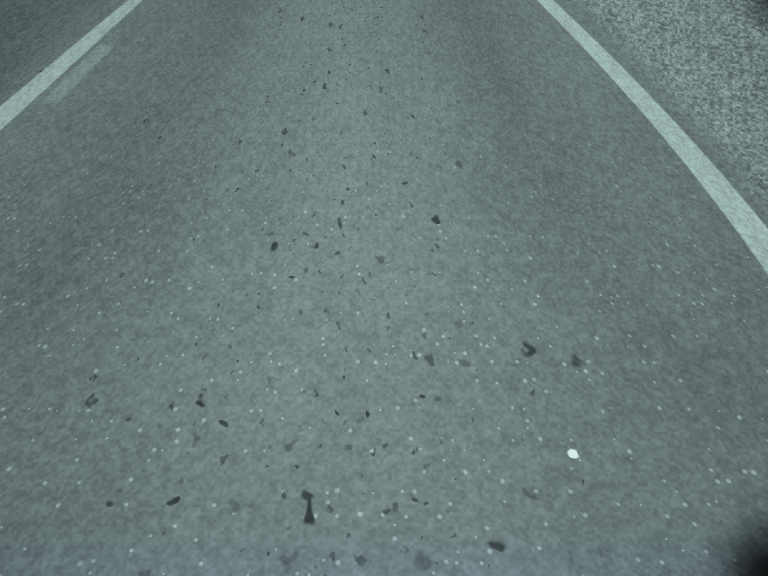
This texture is drawn by a WebGL 1 fragment shader. Its source:

```glsl
precision highp float;
// Worn asphalt lane in perspective with painted edge lines, oil spots and a gravel shoulder.

uniform vec2 u_resolution;

#define VANISH vec2(0.615, 1.33)
#define ASPHALT 0.505
#define GRAIN 0.15
#define SPOT_CELLS 13.0
#define SPOT_DARKNESS 0.50
#define PEBBLE_CELLS 62.0
#define TINT vec3(0.865, 1.0, 0.99)
#define PAINT vec3(0.65, 0.76, 0.75)

float hash(vec2 p) {
  return fract(sin(dot(p, vec2(127.1, 311.7))) * 43758.5453);
}

float noise(vec2 p) {
  vec2 i = floor(p), f = fract(p);
  f = f * f * (3.0 - 2.0 * f);
  return mix(mix(hash(i), hash(i + vec2(1.0, 0.0)), f.x),
             mix(hash(i + vec2(0.0, 1.0)), hash(i + vec2(1.0, 1.0)), f.x), f.y);
}

float fbm(vec2 p) {
  float sum = 0.0, amp = 0.5;
  for (int i = 0; i < 4; i++) {
    sum += amp * noise(p);
    p = p * 2.03 + 17.3;
    amp *= 0.5;
  }
  return sum;
}

// Soft band of given half width around zero.
float band(float d, float halfWidth, float soft) {
  return 1.0 - smoothstep(halfWidth - soft, halfWidth + soft, abs(d));
}

float bell(float x, float width) {
  return exp(-x * x / (width * width));
}

// Irregular drops scattered in jittered cells, densest along the lane centre.
float oilSpots(vec2 ground, float cells, float seed) {
  vec2 q = ground * cells;
  vec2 warped = q + 0.22 * (vec2(noise(q * 6.0 + seed), noise(q * 6.0 + seed + 40.0)) - 0.5);
  float cover = 0.0;
  for (int j = -1; j <= 1; j++) {
    for (int i = -1; i <= 1; i++) {
      vec2 cell = floor(q) + vec2(float(i), float(j));
      vec2 id = cell + seed;
      vec2 centre = cell + 0.15 + 0.7 * vec2(hash(id), hash(id + 31.7));
      float size = 0.05 + 0.09 * pow(hash(id + 57.1), 2.0);
      float present = step(hash(id + 83.9), 0.8 * bell(centre.x / cells + 0.03, 0.27));
      float d = length((warped - centre) * vec2(1.0, 0.85));
      float drop = 1.0 - smoothstep(size * 0.55, size * 1.35, d);
      cover = max(cover, present * drop * mix(0.25, 1.0, hash(id + 11.3)));
    }
  }
  return cover;
}

// Sparse pale stones, one candidate per cell.
float pebbles(vec2 q) {
  vec2 id = floor(q);
  vec2 centre = 0.3 + 0.4 * vec2(hash(id + 5.1), hash(id + 9.7));
  float size = mix(0.10, 0.26, hash(id + 2.3));
  float d = length(fract(q) - centre);
  return step(0.88, hash(id)) * (1.0 - smoothstep(size * 0.5, size * 1.3, d));
}

void main() {
  vec2 p = gl_FragCoord.xy / u_resolution.y;
  p.x += 0.5 * (4.0 / 3.0 - u_resolution.x / u_resolution.y);
  float px = 1.0 / u_resolution.y;
  float v = 1.0 - p.y;
  float h = max(VANISH.y - p.y, 0.05);
  vec2 ground = vec2((p.x - VANISH.x) / h, log(h));

  // Signed horizontal distances to the painted lines
  float leftLine = p.x - (0.235 - 1.148 * v);
  float rightLine = p.x - (0.946 + 1.036 * v - 0.334 * v * v);
  float shoulder = smoothstep(0.02, 0.10, rightLine);

  // Broad light: pale lane centre, dark wheel tracks, darkened borders
  float tone = ASPHALT + 0.025 * bell(ground.x + 0.04, 0.3);
  tone -= 0.045 * (bell(ground.x + 0.62, 0.25) + bell(ground.x - 0.52, 0.2)) * smoothstep(0.1, 0.75, p.y);
  vec2 off = (p - vec2(0.66, 0.48)) * vec2(1.0, 0.8);
  tone -= 0.15 * dot(off, off);
  tone -= 0.05 * (1.0 - smoothstep(-0.10, 0.0, leftLine));
  tone += 0.07 * shoulder;
  tone += 0.05 * (fbm(ground * vec2(9.0, 5.0)) - 0.47);

  // Aggregate grain, finer with distance and coarser on the shoulder
  float fine = noise(ground * 190.0) - 0.5;
  float coarse = noise(ground * 75.0 + 13.0) - 0.5;
  float speck = noise(p * 230.0) - 0.5;
  tone += GRAIN * (0.50 * fine + 0.35 * coarse + 0.25 * speck);
  tone += shoulder * GRAIN * (1.1 * speck + 0.6 * fine);
  tone += 0.17 * pebbles(ground * PEBBLE_CELLS) * smoothstep(1.0, 0.45, p.y);

  // Oil spots in two sizes and one long drip
  float oil = max(oilSpots(ground, SPOT_CELLS, 3.0), 0.7 * oilSpots(ground, SPOT_CELLS * 1.9, 71.0));
  vec2 drip = p - vec2(0.537, 0.104);
  float dripWidth = mix(0.009, 0.003, smoothstep(-0.01, 0.02, drip.y));
  oil = max(oil, band(drip.x, dripWidth, 0.003) * band(drip.y - 0.012, 0.025, 0.005));
  tone *= 1.0 - SPOT_DARKNESS * oil;

  vec3 color = TINT * tone;
  color.b += 0.025 * smoothstep(0.10, 0.0, p.y);

  // Worn paint: two edge lines and a faint short strip
  float wear = 0.78 + 0.3 * (fbm(p * 55.0) - 0.47) + 0.35 * fine;
  float paint = 0.85 * band(leftLine, 0.013 + 0.055 * v, 1.5 * px);
  paint = max(paint, band(rightLine, 0.014 + 0.036 * v, 1.5 * px));
  float strip = band(p.x - (0.185 - 0.98 * (v - 0.078)), 0.015, 2.0 * px) * band(v - 0.128, 0.05, 2.0 * px);
  paint = max(paint, 0.32 * strip);
  color = mix(color, PAINT, clamp(paint * wear, 0.0, 1.0));

  // Bright stone chip
  vec2 chip = p - vec2(0.994, 0.212);
  float chipShape = length(vec2(chip.x + 0.4 * chip.y, chip.y) * vec2(1.0, 1.15)) + 0.006 * (noise(p * 140.0) - 0.5);
  color = mix(color, vec3(0.82, 0.92, 0.90), 1.0 - smoothstep(0.006, 0.011, chipShape));

  // Shaded right-hand corners
  float lowCorner = smoothstep(0.14, 0.0, length(p - vec2(1.345, 0.0)));
  float highCorner = smoothstep(0.07, 0.0, length(p - vec2(1.345, 1.0)));
  color *= 1.0 - 0.85 * lowCorner - 0.5 * highCorner;

  gl_FragColor = vec4(clamp(color, 0.0, 1.0), 1.0);
}
```
